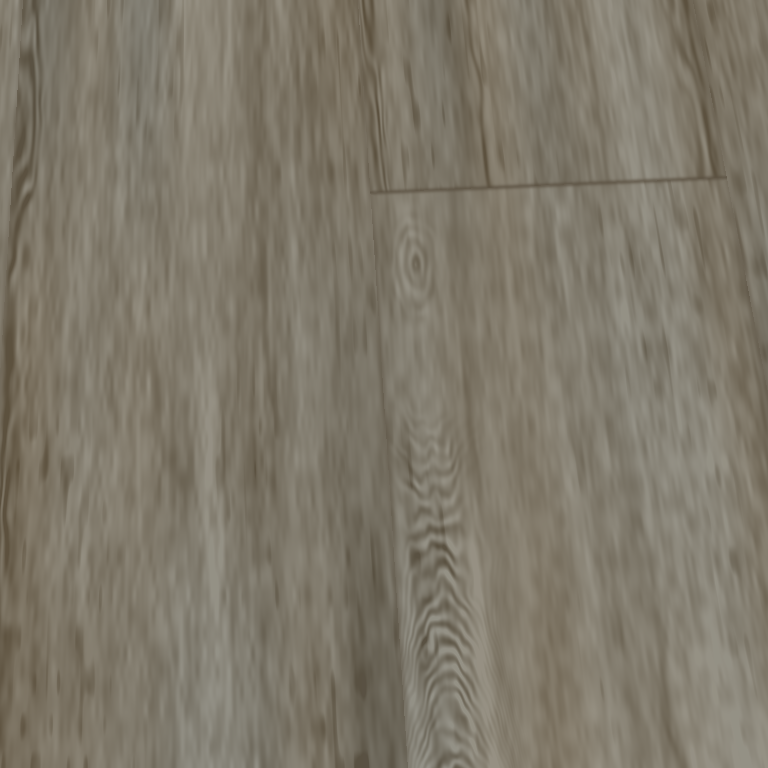
This texture is drawn by a Shadertoy shader. Its source:

```glsl
// Weathered grey-brown oak floor planks in slight perspective, with a knot and cathedral grain.
const vec3 DARK_BROWN = vec3(0.412, 0.380, 0.318);
const vec3 PALE_GREY = vec3(0.553, 0.533, 0.482);
const vec3 SEAM_BROWN = vec3(0.35, 0.31, 0.25);
const vec3 COOL_SHIFT = vec3(-0.010, 0.001, 0.012);
const float BASE_TONE = 0.625;
const float FIRST_SEAM = 0.030;
const float PLANK_WIDTH = 0.436;
const float FIGURE_CENTER = 0.514;
const float KNOT_HEIGHT = 0.655;

// Broad bands across the boards: center, half width, tone
const int BAND_COUNT = 10;
const vec3 BANDS[BAND_COUNT] = vec3[](
    vec3(0.070, 0.035, -0.24), vec3(0.170, 0.030, 0.15), vec3(0.250, 0.035, 0.26),
    vec3(0.328, 0.018, -0.20), vec3(0.362, 0.014, 0.16), vec3(0.430, 0.042, -0.36),
    vec3(0.520, 0.035, 0.16), vec3(0.574, 0.016, -0.22), vec3(0.800, 0.042, 0.32),
    vec3(0.890, 0.030, -0.22));

float hash(vec2 p) {
    return fract(sin(dot(p, vec2(127.1, 311.7))) * 43758.5453);
}

float noise(vec2 p) {
    vec2 i = floor(p), f = fract(p);
    f = f * f * (3.0 - 2.0 * f);
    return mix(mix(hash(i), hash(i + vec2(1, 0)), f.x),
               mix(hash(i + vec2(0, 1)), hash(i + vec2(1, 1)), f.x), f.y);
}

float bell(float x, float width) {
    return exp(-x * x / (width * width));
}

// Long streaks, from broad tone drift down to fine fibres
float streaks(vec2 p) {
    float tone = 0.30 * (noise(p * vec2(14.0, 1.5)) - 0.5);
    tone += 0.44 * (noise(p * vec2(48.0, 2.2) + 7.0) - 0.5);
    tone += 0.42 * (noise(p * vec2(105.0, 8.0) + 19.0) - 0.5);
    float fibre = noise(p * vec2(185.0, 22.0) + 31.0) + noise(p * vec2(240.0, 40.0) + 43.0) - 1.0;
    tone += 0.38 * fibre * mix(0.6, 1.4, noise(p * vec2(11.0, 4.0) + 61.0));
    float pores = smoothstep(0.68, 0.95, noise(p * vec2(165.0, 18.0) + 53.0));
    float patches = smoothstep(0.40, 0.75, noise(p * vec2(13.0, 3.0) + 71.0));
    return tone - 0.50 * pores * patches;
}

// Bowed growth rings, steeper toward the bottom, and the knot above them
float cathedral(vec2 p) {
    float across = p.x - FIGURE_CENTER;
    float down = 1.0 - p.y;
    float warp = noise(p * vec2(60.0, 22.0)) + 0.5 * noise(p * vec2(130.0, 45.0));
    float bend = mix(-22.0, 60.0, smoothstep(0.60, 0.85, down));
    float rings = sin(6.2832 * (42.0 * (down - bend * across * across) + 1.1 * warp));
    float broken = mix(0.15, 1.5, noise(p * vec2(95.0, 30.0) + 5.0));
    float flecks = noise(p * vec2(150.0, 36.0) + 15.0) - 0.5;
    float mask = smoothstep(0.48, 0.72, down) * bell(across, 0.036);
    float tone = mask * (0.58 * rings * broken + 0.75 * flecks - 0.16);
    tone += 0.28 * smoothstep(0.62, 0.72, down) * bell(abs(across) - 0.040, 0.010);

    float radius = length(vec2(across / 0.027, (p.y - KNOT_HEIGHT) / 0.060));
    float knotRings = sin(6.2832 * (2.4 * radius + 0.9 * warp));
    tone += bell(radius, 1.0) * 0.30 * knotRings * broken - 0.36 * bell(radius, 0.30);
    return tone;
}

// Pale and dark slivers along board edges
float edgeFigure(vec2 p, float upper) {
    float field = 3.2 * noise(p * vec2(42.0, 6.0)) + 0.5 * noise(p * vec2(110.0, 30.0));
    float loops = sin(6.2832 * (field + 55.0 * p.x));
    loops *= mix(0.2, 1.4, noise(p * vec2(80.0, 20.0) + 25.0));
    float mask = bell(p.x - 0.044, 0.016);
    mask += upper * (bell(p.x - 0.478, 0.011) + bell(p.x - 0.880, 0.014));
    return mask * (0.62 * loops - 0.24);
}

// Narrow dark cracks and stains
float cracks(vec2 p, float upper) {
    float wobble = 0.012 * (noise(vec2(p.y * 18.0, 3.0)) - 0.5);
    float split = bell(p.x - 0.612 + wobble, 0.0030) * upper;
    float stain = bell(p.x - 0.738 + wobble, 0.006) * smoothstep(0.50, 0.20, p.y);
    float sliver = bell(p.x - 0.893 + 0.5 * wobble, 0.0035) * upper;
    float strength = mix(0.6, 1.1, noise(vec2(p.y * 25.0, 8.0)));
    return -0.95 * strength * (split + 0.7 * sliver) - 0.55 * stain;
}

void mainImage(out vec4 fragColor, in vec2 fragCoord) {
    vec2 uv = fragCoord / iResolution.xy;
    float pixel = 1.0 / iResolution.y;

    // Board space: lines spread apart toward the viewer
    float down = 1.0 - uv.y;
    vec2 p = vec2((uv.x + 0.07 * down) / (1.0 + 0.29 * down), uv.y);
    float plankCoord = (p.x - FIRST_SEAM) / PLANK_WIDTH;
    float plank = floor(plankCoord);
    float middle = plank == 1.0 ? 1.0 : 0.0;
    float jointOffset = uv.y - (0.749 + 0.043 * (uv.x - 0.484));
    float upper = middle * smoothstep(-pixel, pixel, jointOffset);
    float board = plank + 4.0 * step(0.5, upper);

    // Grain tone
    vec2 grain = p + vec2(0.006 * (noise(p * vec2(6.0, 5.0)) - 0.5), 0.0);
    float tone = BASE_TONE + streaks(grain + vec2(board * 3.17, board * 1.73));
    for (int i = 0; i < BAND_COUNT; i++) {
        float drift = 0.018 * (noise(vec2(p.y * 2.5, float(i) * 5.3)) - 0.5);
        tone += BANDS[i].z * bell(p.x + drift - BANDS[i].x, BANDS[i].y);
    }
    tone += middle * (1.0 - upper) * cathedral(p);
    tone += edgeFigure(p, upper) * step(FIRST_SEAM, p.x) + cracks(p, upper);

    // Colour, with cooler patches where the wash is thick
    vec3 color = mix(DARK_BROWN, PALE_GREY, clamp(tone, -0.40, 1.22));
    color += COOL_SHIFT * (2.0 * noise(p * vec2(16.0, 2.0) + 90.0) - 1.0);

    // Seams between boards and the butt joint
    float seamDistance = abs(plankCoord - floor(plankCoord + 0.5)) * PLANK_WIDTH;
    float seam = 0.45 * bell(seamDistance, 0.0025 + pixel);
    seam *= mix(0.3, 1.0, noise(vec2(p.y * 9.0, plank)));
    float joint = middle * 0.65 * bell(jointOffset, 0.0025 + 0.5 * pixel);
    color = mix(color, SEAM_BROWN, max(seam, joint));

    fragColor = vec4(color, 1.0);
}
```
